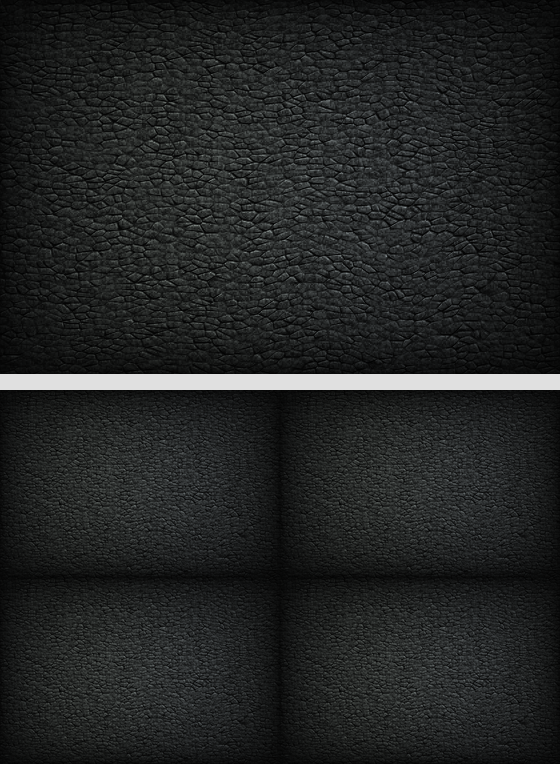
Top, the tile; bottom, the same tile 2 across and 2 down.
This texture is drawn by a Shadertoy shader. Its source:

```glsl
// Black embossed leather: wide, flat pillows in drifting rows, lit from above.
// Wrapped, warped Voronoi domes give the relief, with thin creases that come and go;
// fine wrapped noise gives the pores and an even vignette darkens the border.
#define CELLS vec2(42.0, 56.0)       // pillows across and up
#define PORES vec2(420.0, 280.0)     // pore noise lattice
#define PORE_DEPTH 0.95
#define CREASE_WIDTH 0.24
#define CREASE_DARK 0.42
#define RELIEF 0.95
#define GLINT 0.9                    // extra light on upper rims
#define LIGHT_STEP vec2(0.05, 0.25)  // toward the light, in cells
#define BRIGHTNESS 0.196
#define EDGE_LIGHT 0.13
#define VIGNETTE_POWER 0.55
#define LEATHER_TINT vec3(0.95, 1.01, 1.0)

const float TAU = 6.2831853;

float hash(vec2 p) {
    return fract(sin(dot(p, vec2(127.1, 311.7))) * 43758.5453);
}

vec2 hash2(vec2 p) {
    return vec2(hash(p), hash(p + vec2(19.7, 73.3)));
}

// Value noise that repeats after 'period' lattice steps.
float wrapNoise(vec2 uv, vec2 period, float seed) {
    vec2 p = uv * period;
    vec2 i = floor(p);
    vec2 f = fract(p);
    f = f * f * (3.0 - 2.0 * f);
    vec2 a = mod(i, period) + seed;
    vec2 b = mod(i + 1.0, period) + seed;
    return mix(mix(hash(a), hash(vec2(b.x, a.y)), f.x),
               mix(hash(vec2(a.x, b.y)), hash(b), f.x), f.y);
}

// Bends the cell grid gently, so rows of pillows drift without folding over.
vec2 warpedCells(vec2 uv) {
    vec2 broad = vec2(wrapNoise(uv, vec2(5.0, 4.0), 3.1),
                      wrapNoise(uv, vec2(7.0, 4.0), 8.7)) - 0.5;
    vec2 local = vec2(wrapNoise(uv, vec2(20.0, 24.0), 15.3),
                      wrapNoise(uv, vec2(24.0, 20.0), 27.9)) - 0.5;
    return uv * CELLS + broad * vec2(1.5, 2.6) + local * vec2(0.5, 0.5);
}

// Domed pillow height in x, crease strength in y.
vec2 pillow(vec2 p, float depth) {
    vec2 base = floor(p);
    float nearest = 9.0;
    float second = 9.0;
    for (int y = -1; y <= 1; y++) {
        for (int x = -1; x <= 1; x++) {
            vec2 cell = base + vec2(x, y);
            vec2 center = cell + 0.06 + 0.88 * hash2(mod(cell, CELLS));
            float d = length(center - p);
            second = min(second, max(nearest, d));
            nearest = min(nearest, d);
        }
    }
    float crease = depth * (1.0 - smoothstep(0.0, CREASE_WIDTH, second - nearest));
    float dome = 1.0 - 0.8 * nearest * nearest;
    return vec2(dome - 0.42 * crease, crease);
}

void mainImage(out vec4 fragColor, in vec2 fragCoord) {
    vec2 uv = fragCoord / iResolution.xy;

    // Relief: slope toward the light, glints on rims, shade in broken creases
    vec2 p = warpedCells(uv);
    float depth = smoothstep(0.1, 0.85, wrapNoise(uv, vec2(43.0, 58.0), 51.7));
    depth = mix(0.2, 1.15, depth);
    vec2 here = pillow(p, depth);
    float slope = here.x - pillow(p + LIGHT_STEP, depth).x;
    float lit = max(slope, 0.0);
    float shade = 1.0 - CREASE_DARK * here.y + RELIEF * slope + GLINT * lit * lit;

    // Pores and fine wrinkles
    float pores = wrapNoise(uv, PORES, 5.5) - 0.5;
    float wrinkles = wrapNoise(uv, vec2(130.0, 150.0), 33.3) - 0.5;
    shade *= 1.0 + PORE_DEPTH * pores + 0.55 * wrinkles;
    shade = max(shade, 0.1);

    // Vignette
    vec2 inset = 4.0 * uv * (1.0 - uv);
    float vignette = mix(EDGE_LIGHT, 1.0, pow(max(inset.x * inset.y, 0.0), VIGNETTE_POWER));

    // Colour: near neutral, a touch cooler toward one side
    vec3 tint = LEATHER_TINT;
    tint.b += 0.03 * sin(TAU * (uv.x + 0.5));
    vec3 color = BRIGHTNESS * vignette * shade * tint + 0.006;
    fragColor = vec4(clamp(color, 0.0, 1.0), 1.0);
}
```
